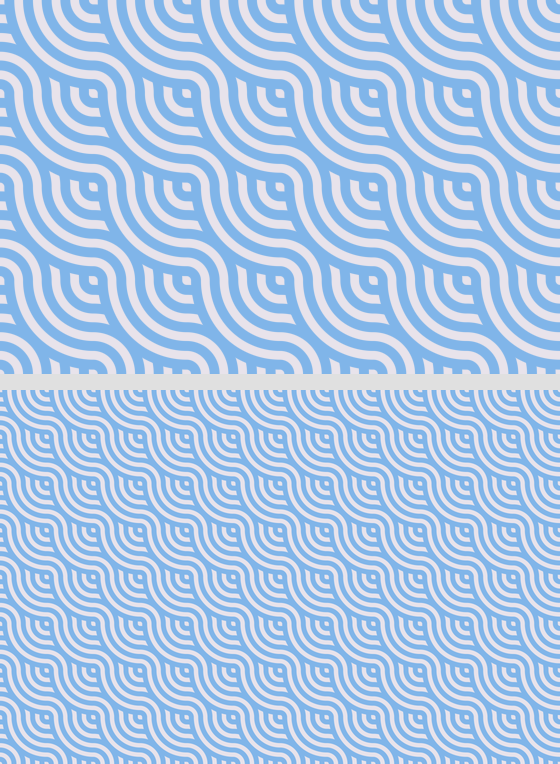
Top: one tile. Bottom: repeated 2 by 2.
Reproduce this pattern procedurally as a Shadertoy shader.

```glsl
// Overlapping diagonal waves of concentric pale arcs on sky blue, 6 by 4 tiles.

const float HALF_BAND = 0.047; // half the width of a pale band, in tiles

// Coverage of rings spaced a fifth of a tile apart
float rings(float radius, float blur) {
    float offCentre = abs(fract(radius * 5.0 + 0.5) - 0.5) / 5.0;
    return 1.0 - smoothstep(-blur, blur, offCentre - HALF_BAND);
}

void mainImage(out vec4 fragColor, in vec2 fragCoord) {
    vec2 tiles = vec2(6.0, 4.0);
    vec2 cell = fract(fragCoord / iResolution.xy * tiles);
    float blur = 0.75 * tiles.y / iResolution.y;

    // Arcs around opposite corners join into waves across the tile edges
    float upperRadius = length(cell - 1.0);
    float lowerRadius = length(cell);

    // The upper disc lies over the lower arcs and cuts them off
    float discEdge = 1.0 - HALF_BAND;
    float upper = rings(upperRadius, blur) * step(upperRadius, 0.9);
    float lower = rings(lowerRadius, blur)
                * smoothstep(-blur, blur, upperRadius - discEdge);

    vec3 skyBlue = vec3(0.50, 0.71, 0.915);
    vec3 paleLilac = vec3(0.91, 0.89, 0.92);
    fragColor = vec4(mix(skyBlue, paleLilac, max(upper, lower)), 1.0);
}
```
